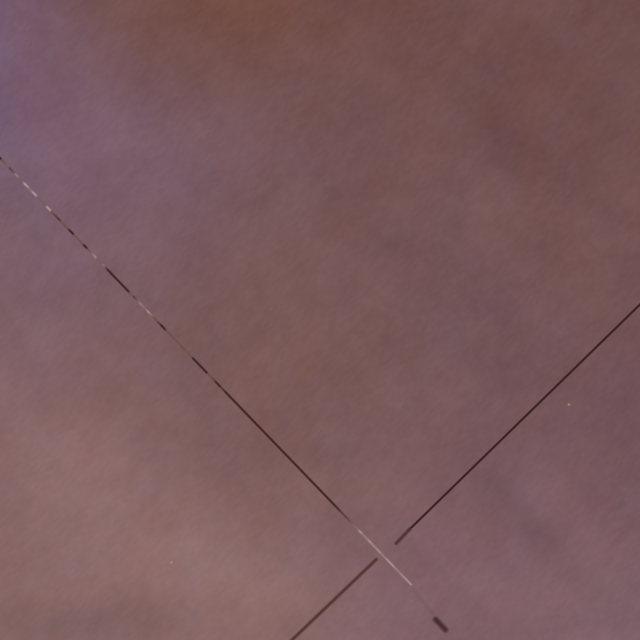
Write a Shadertoy shader that draws this texture.

```glsl
float hash(vec2 p) {
    return fract(sin(dot(p, vec2(127.1, 311.7))) * 43758.5453);
}

float noise(vec2 p) {
    vec2 cell = floor(p), f = fract(p);
    f = f * f * (3.0 - 2.0 * f);
    return mix(mix(hash(cell), hash(cell + vec2(1, 0)), f.x),
               mix(hash(cell + vec2(0, 1)), hash(cell + vec2(1, 1)), f.x), f.y);
}

float fbm(vec2 p) {
    float sum = 0.0, amplitude = 0.5;
    for (int i = 0; i < 5; i++) {
        sum += amplitude * noise(p);
        p = mat2(1.6, 1.2, -1.2, 1.6) * p + 7.3;
        amplitude *= 0.6;
    }
    return sum;
}

// Soft elliptical patch, its long axis turned by angle
float patchMask(vec2 p, vec2 center, vec2 radius, float angle) {
    float c = cos(angle), s = sin(angle);
    vec2 d = mat2(c, -s, s, c) * (p - center) / radius;
    return exp(-dot(d, d));
}

// x: distance to the segment, y: position along it
vec2 segment(vec2 p, vec2 a, vec2 b) {
    vec2 ab = b - a;
    float t = clamp(dot(p - a, ab) / dot(ab, ab), 0.0, 1.0);
    return vec2(length(p - a - ab * t), t);
}

float stroke(float dist, float halfWidth, float blur) {
    return 1.0 - smoothstep(halfWidth - blur, halfWidth + blur, dist);
}

float window(float t, float start, float end, float blur) {
    return smoothstep(start - blur, start + blur, t)
         * (1.0 - smoothstep(end - blur, end + blur, t));
}

// Stained surface: broad gradient, coloured patches, mottling
vec3 stainedFloor(vec2 p) {
    vec3 lower = mix(vec3(0.540, 0.408, 0.400), vec3(0.500, 0.380, 0.412), smoothstep(0.3, 0.8, p.x));
    vec3 upper = mix(vec3(0.465, 0.350, 0.385), vec3(0.435, 0.305, 0.300), smoothstep(0.1, 0.75, p.x));
    vec3 color = mix(lower, upper, smoothstep(-0.05, 0.85, p.y));

    color = mix(color, vec3(0.43, 0.35, 0.50), 0.85 * patchMask(p, vec2(-0.03, 0.91), vec2(0.13, 0.20), 0.0));
    color = mix(color, vec3(0.48, 0.37, 0.43), 0.75 * patchMask(p, vec2(0.13, 0.78), vec2(0.28, 0.17), -0.8));
    color = mix(color, vec3(0.48, 0.38, 0.42), 0.6 * patchMask(p, vec2(0.0, 0.60), vec2(0.11, 0.13), 0.0));
    color = mix(color, vec3(0.44, 0.295, 0.255), 0.9 * patchMask(p, vec2(0.36, 1.0), vec2(0.25, 0.14), 0.0));
    color = mix(color, vec3(0.465, 0.340, 0.325), 0.75 * patchMask(p, vec2(0.46, 0.46), vec2(0.22, 0.24), 0.0));
    color = mix(color, vec3(0.485, 0.37, 0.395), 0.45 * patchMask(p, vec2(0.69, 0.67), vec2(0.12, 0.08), 0.5));
    color = mix(color, vec3(0.425, 0.31, 0.325), 0.65 * patchMask(p, vec2(0.77, 0.46), vec2(0.20, 0.10), -0.5));
    color = mix(color, vec3(0.40, 0.28, 0.28), 0.35 * patchMask(p, vec2(0.80, 0.79), vec2(0.12, 0.05), -0.8));
    color = mix(color, vec3(0.43, 0.32, 0.34), 0.5 * patchMask(p, vec2(0.83, 0.18), vec2(0.20, 0.03), -0.8));
    color = mix(color, vec3(0.43, 0.31, 0.33), 0.5 * patchMask(p, vec2(0.97, 0.32), vec2(0.07, 0.12), 0.0));
    color = mix(color, vec3(0.575, 0.445, 0.435), 0.6 * patchMask(p, vec2(0.30, 0.11), vec2(0.17, 0.08), -0.5));
    color = mix(color, vec3(0.57, 0.43, 0.42), 0.45 * patchMask(p, vec2(0.12, 0.27), vec2(0.18, 0.12), -0.4));
    color = mix(color, vec3(0.46, 0.36, 0.37), 0.55 * patchMask(p, vec2(0.14, 0.03), vec2(0.14, 0.035), 0.0));

    float mottle = fbm(p * 13.0) - 0.55;
    float hue = fbm(p * 17.0 + 31.0) - 0.55;
    vec2 diagonal = vec2(p.x + p.y, p.y - p.x);
    float streaks = noise(diagonal * vec2(28.0, 58.0) + 9.0) - 0.5;
    float grain = noise(diagonal * vec2(85.0, 170.0)) - 0.5;
    color += mottle * vec3(0.050, 0.047, 0.047);
    color += hue * vec3(-0.004, 0.010, 0.035);
    return color + streaks * 0.011 + grain * 0.017;
}

// Long joint broken into dark dashes and chipped highlights
vec3 chippedJoint(vec3 color, vec2 p, vec2 a, vec2 b, float blur) {
    vec2 seam = segment(p, a, b);
    float t = seam.y;
    float light = window(t, 0.03, 0.14, 0.02) + window(t, 0.23, 0.26, 0.01)
                + window(t, 0.33, 0.37, 0.01) + window(t, 0.84, 1.1, 0.03);
    float chips = noise(vec2(t * 90.0, 3.0));
    float solid = smoothstep(0.50, 0.58, t);
    float gaps = smoothstep(0.4, 0.75, chips) * (1.0 - solid);
    vec3 dark = mix(vec3(0.21, 0.13, 0.11), vec3(0.43, 0.32, 0.29), gaps);
    vec3 pale = mix(vec3(0.46, 0.36, 0.36), vec3(0.69, 0.60, 0.62), smoothstep(0.25, 0.7, chips));
    pale = mix(pale, vec3(0.65, 0.55, 0.56), 0.7 * smoothstep(0.84, 0.9, t));
    vec3 ink = mix(dark, pale, clamp(light, 0.0, 1.0));
    return mix(color, ink, 0.88 * stroke(seam.x, 0.0017, blur));
}

vec3 darkJoint(vec3 color, vec2 p, vec2 a, vec2 b, float halfWidth, float blur, vec3 ink) {
    return mix(color, ink, stroke(segment(p, a, b).x, halfWidth, blur));
}

void mainImage(out vec4 fragColor, in vec2 fragCoord) {
    vec2 p = fragCoord / iResolution.xy;
    float blur = max(0.0015, 0.8 / iResolution.y);
    vec3 color = stainedFloor(p);

    // Joints on the right and below the crossing
    color = darkJoint(color, p, vec2(0.638, 0.171), vec2(1.01, 0.534), 0.0016, blur, vec3(0.21, 0.12, 0.12));
    color = darkJoint(color, p, vec2(0.619, 0.151), vec2(0.640, 0.173), 0.0024, 0.0022, vec3(0.31, 0.21, 0.20));
    color = darkJoint(color, p, vec2(0.452, -0.004), vec2(0.588, 0.126), 0.0023, 0.0022, vec3(0.32, 0.21, 0.19));
    color = chippedJoint(color, p, vec2(-0.003, 0.756), vec2(0.642, 0.087), blur);

    // Faded end of the long joint
    float faded = stroke(segment(p, vec2(0.646, 0.078), vec2(0.68, 0.036)).x, 0.003, 0.003);
    color = mix(color, vec3(0.40, 0.30, 0.31), 0.25 * faded);
    color = darkJoint(color, p, vec2(0.681, 0.032), vec2(0.696, 0.016), 0.0038, 0.0035, vec3(0.27, 0.18, 0.17));

    // Tiny bright flecks
    float flecks = stroke(length(p - vec2(0.889, 0.368)), 0.002, blur)
                 + stroke(length(p - vec2(0.268, 0.121)), 0.0018, blur);
    color = mix(color, vec3(0.66, 0.60, 0.46), 0.7 * flecks);
    fragColor = vec4(clamp(color, 0.0, 1.0), 1.0);
}
```
